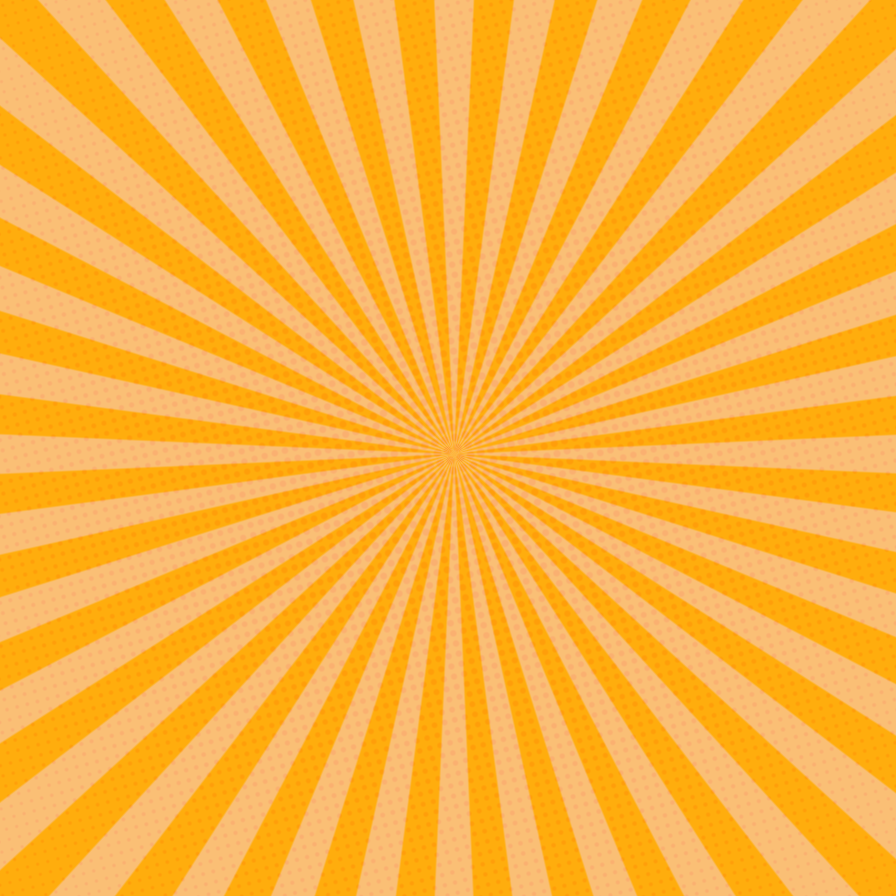
A Shadertoy shader for this background:

```glsl
const vec2 BURST_CENTER = vec2(0.5068, 0.4932);
const float RAY_COUNT = 36.0;
const float RAY_SOFTNESS = 0.0015;

const float DOT_SPACING = 0.0117;
const float DOT_TILT = 0.262;
const float DOT_SOFTNESS = 0.0014;
const float DOT_RADIUS_INNER = 0.38;   // in cells
const float DOT_RADIUS_OUTER = 0.14;   // in cells
const float DOT_FADE_DISTANCE = 0.65;

const vec3 ORANGE = vec3(1.00, 0.68, 0.05);
const vec3 ORANGE_DOT = vec3(1.00, 0.62, 0.04);
const vec3 PEACH = vec3(0.98, 0.75, 0.46);
const vec3 PEACH_DOT = vec3(0.98, 0.69, 0.44);

const float TAU = 6.2831853;

mat2 rotation(float angle) {
    float c = cos(angle);
    float s = sin(angle);
    return mat2(c, -s, s, c);
}

// Coverage of the peach rays, one of them centred on the positive x axis
float rayMask(vec2 p, float pixel) {
    float turn = atan(p.y, p.x) / TAU * RAY_COUNT;
    float offset = abs(fract(turn + 0.5) - 0.5);
    float edgeDistance = (0.25 - offset) * TAU / RAY_COUNT * length(p);
    float blur = max(RAY_SOFTNESS, pixel * 0.75);
    return smoothstep(-blur, blur, edgeDistance);
}

// Coverage of the tilted halftone dots, shrinking away from the centre
float dotMask(vec2 p, float pixel) {
    vec2 cell = fract(rotation(DOT_TILT) * p / DOT_SPACING) - 0.5;
    float fade = clamp(length(p) / DOT_FADE_DISTANCE, 0.0, 1.0);
    float radius = mix(DOT_RADIUS_INNER, DOT_RADIUS_OUTER, fade);
    float blur = max(DOT_SOFTNESS, pixel * 0.75) / DOT_SPACING;
    return 1.0 - smoothstep(radius - blur, radius + blur, length(cell));
}

void mainImage(out vec4 fragColor, in vec2 fragCoord) {
    float canvas = min(iResolution.x, iResolution.y);
    float pixel = 1.0 / canvas;
    vec2 uv = (fragCoord - 0.5 * iResolution.xy) / canvas + 0.5;
    vec2 p = uv - BURST_CENTER;

    // Rays and dots are layered by coverage
    float dots = dotMask(p, pixel);
    vec3 orange = mix(ORANGE, ORANGE_DOT, dots);
    vec3 peach = mix(PEACH, PEACH_DOT, dots);
    fragColor = vec4(mix(orange, peach, rayMask(p, pixel)), 1.0);
}
```
